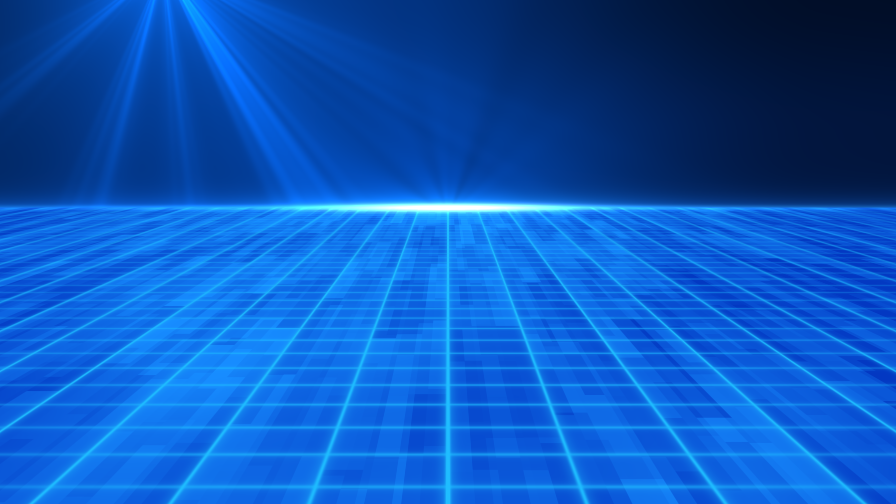
This background is drawn by a Shadertoy shader. Its source:

```glsl
const float HORIZON = 0.588;

float hash(vec2 p) {
    p = fract(p * vec2(0.1031, 0.1137));
    p += dot(p, p.yx + 33.33);
    return fract((p.x + p.y) * p.x * 19.7);
}

float gradientNoise(vec2 p) {
    vec2 i = floor(p), f = fract(p), u = f * f * (3.0 - 2.0 * f);
    float corner[4];
    for (int k = 0; k < 4; k++) {
        vec2 o = vec2(k & 1, k >> 1);
        float a = 6.2832 * hash(i + o + 50.0);
        corner[k] = dot(vec2(cos(a), sin(a)), f - o);
    }
    return mix(mix(corner[0], corner[1], u.x), mix(corner[2], corner[3], u.x), u.y);
}

float bell(float x, float width) {
    return exp(-x * x / (width * width));
}

// Random tiles along one strip of floor, blended across a soft edge
float stripTone(float strip, float along, float blur) {
    along += 7.0 * hash(vec2(strip + 90.0, 3.0));
    float i = floor(along);
    float edge = smoothstep(1.0 - min(blur, 1.0), 1.0, fract(along));
    return mix(hash(vec2(strip + 60.0, i)), hash(vec2(strip + 60.0, i + 1.0)), edge);
}

float tiles(vec2 cell, vec2 blur) {
    float i = floor(cell.x);
    float edge = smoothstep(1.0 - min(blur.x, 1.0), 1.0, fract(cell.x));
    return mix(stripTone(i, cell.y, blur.y), stripTone(i + 1.0, cell.y, blur.y), edge);
}

// Periodic line that keeps its mean brightness when finer than a pixel
float gridLine(float x, float width, float blur) {
    float w = max(width, blur * 0.7);
    return bell(abs(fract(x + 0.5) - 0.5), w) * width / w;
}

vec3 sky(vec2 p) {
    float height = p.y - HORIZON;
    vec3 col = mix(vec3(0.008, 0.17, 0.44), vec3(0.006, 0.075, 0.22), smoothstep(-0.1, 0.75, p.x));
    col *= 1.0 - 0.35 * smoothstep(0.15, 0.42, height) * smoothstep(-0.2, 0.6, p.x);
    col *= 1.0 - 0.2 * smoothstep(-0.6, -0.95, p.x);

    // Light beams from above the upper left
    vec2 ray = p - vec2(-0.565, 1.07);
    float angle = atan(ray.x, -ray.y), reach = length(ray);
    float beams = 0.62 * bell(angle - 0.55, 0.11) + 0.36 * bell(angle - 0.72, 0.26)
                + 0.42 * bell(angle + 0.30, 0.10) + 0.30 * bell(angle + 0.92, 0.14)
                + 0.28 * bell(angle - 0.10, 0.08) + 0.28 * bell(angle - 1.12, 0.14);
    beams *= 1.0 + 0.9 * gradientNoise(vec2(angle * 22.0, 2.5));
    col += vec3(0.03, 0.40, 0.85) * beams * exp(-reach * 2.6);
    col += vec3(0.03, 0.30, 0.60) * exp(-reach * 6.0);

    // Faint fan rising from the horizon
    vec2 fan = p - vec2(0.0, HORIZON - 0.02);
    float spokes = 0.8 + 0.4 * gradientNoise(vec2(atan(fan.x, fan.y) * 4.0, 7.3));
    col += vec3(0.0, 0.15, 0.36) * spokes * exp(-length(fan * vec2(0.7, 1.0)) * 4.5);
    return col + vec3(0.03, 0.17, 0.34) * exp(-max(height, 0.0) / 0.020);
}

vec3 ground(vec2 p, float pixel) {
    // Perspective: lines converge above the visible far edge
    float depth = max(0.741 - p.y, 0.1);
    vec2 cell = vec2(p.x / (0.372 * depth), 7.07 / depth);
    vec2 blur = pixel * vec2((1.0 + abs(p.x) / depth) / (0.372 * depth), 7.07 / (depth * depth));

    // Mosaic of long translucent tiles
    float tone = 0.47 + 0.42 * (tiles(cell * vec2(3.0, 0.15), blur * vec2(3.0, 0.15)) - 0.5)
               + 0.26 * (tiles(cell * vec2(5.0, 0.4) + 17.0, blur * vec2(5.0, 0.4)) - 0.5)
               + 0.20 * gradientNoise(cell * vec2(0.7, 0.12));
    tone += 0.32 * bell(length((p - vec2(-0.46, 0.32)) * vec2(1.0, 1.4)), 0.24);
    tone += 0.20 * bell(p.x, 0.45) * smoothstep(0.15, 0.5, p.y);
    tone -= 0.32 * bell(length((p - vec2(0.68, 0.42)) * vec2(0.7, 1.5)), 0.22);
    tone -= 0.22 * smoothstep(0.6, 1.1, length(p * vec2(1.0, 0.8) - vec2(0.0, 0.3)));
    vec3 col = mix(vec3(0.01, 0.22, 0.76), vec3(0.09, 0.55, 1.0), clamp(tone, 0.0, 1.0));

    // Glowing grid
    float columns = 0.70 * gridLine(cell.x, 0.020, blur.x) + 0.26 * gridLine(cell.x, 0.07, blur.x);
    columns *= 1.0 + 0.3 * bell(cell.x, 0.3);
    float rows = 0.48 * gridLine(cell.y, 0.055, blur.y) + 0.16 * gridLine(cell.y, 0.15, blur.y);
    rows *= 1.0 - 0.45 * smoothstep(0.3, 0.9, abs(p.x));
    float glow = 1.0 - (1.0 - min(columns, 1.0)) * (1.0 - rows);
    return mix(col, vec3(0.12, 0.74, 1.0), glow);
}

void mainImage(out vec4 fragColor, in vec2 fragCoord) {
    float pixel = 1.0 / iResolution.y;
    vec2 p = (fragCoord - vec2(0.5 * iResolution.x, 0.0)) * pixel;
    float height = p.y - HORIZON;
    vec3 col = mix(ground(p, pixel), sky(p), smoothstep(-pixel, pixel, height));

    // Horizon flare: thin line, blue halo and hot core
    col += vec3(0.08, 0.22, 0.25) * bell(height, 0.005) * (0.4 + bell(p.x, 0.6));
    col += vec3(0.10, 0.36, 0.40) * exp(-abs(height) / 0.016) * bell(p.x, 0.30);
    col += vec3(0.95, 0.75, 0.45) * bell(height, 0.008) * bell(p.x, 0.20);
    fragColor = vec4(clamp(col, 0.0, 1.0), 1.0);
}
```
